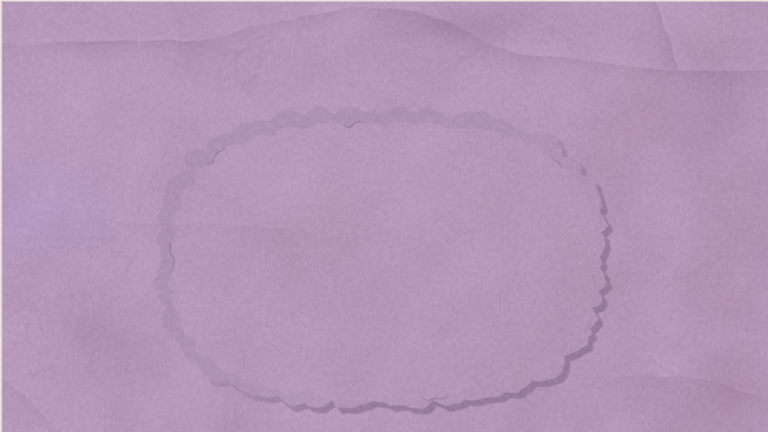
Reproduce this background procedurally as a Shadertoy shader.

```glsl
// Creased lilac paper with a torn, scalloped oval label and a soft lower-right shadow.

const vec3 LILAC = vec3(0.722, 0.608, 0.748);
const vec3 MAUVE = vec3(0.698, 0.572, 0.702);
const vec3 LABEL = vec3(0.710, 0.590, 0.722);
const vec3 RIM = vec3(0.672, 0.557, 0.685);
const vec3 SHADOW = vec3(0.560, 0.455, 0.590);
const vec3 CREAM = vec3(0.920, 0.890, 0.855);
const vec2 LABEL_CENTER = vec2(0.882, 0.403);

vec2 gradientAt(vec2 cell) {
    vec3 h = fract(cell.xyx * vec3(0.1031, 0.1030, 0.0973));
    h += dot(h, h.yzx + 33.33);
    return 2.0 * fract((h.xx + h.yz) * h.zy) - 1.0;
}

// Gradient noise, roughly -0.7 to 0.7
float noise(vec2 p) {
    vec2 i = floor(p), f = fract(p);
    vec2 u = f * f * f * (f * (f * 6.0 - 15.0) + 10.0);
    vec2 e = vec2(1.0, 0.0);
    float low = mix(dot(gradientAt(i), f), dot(gradientAt(i + e), f - e), u.x);
    float high = mix(dot(gradientAt(i + e.yx), f - e.yx), dot(gradientAt(i + 1.0), f - 1.0), u.x);
    return mix(low, high, u.y);
}

float fbm(vec2 p) {
    float sum = 0.0, gain = 0.5;
    for (int k = 0; k < 5; k++) {
        sum += gain * noise(p);
        p = mat2(1.6, 1.2, -1.2, 1.6) * p + 7.3;
        gain *= 0.5;
    }
    return sum;
}

float glow(vec2 p, vec2 center, vec2 size) {
    vec2 q = (p - center) / size;
    return exp(-dot(q, q));
}

// Soft shade on the negative side of a fold, faint light on the positive side
float fold(float d, float width, float px) {
    return exp(-abs(d) / width) * mix(-1.0, 0.45, smoothstep(-px, px, d));
}

// Radial distance to a superellipse whose edge is scalloped and torn
float scallopDistance(vec2 p, vec2 radius, float depth, float seed) {
    vec2 q = p / radius;
    float f = pow(dot(pow(abs(q) + 1e-4, vec2(2.75)), vec2(1.0)), 1.0 / 2.75);
    vec2 ring = normalize(q + 1e-5);
    float angle = atan(ring.y, ring.x);
    float wave = 1.0 - 2.0 * abs(sin(angle * 18.0 + 4.0 * noise(ring * 3.0 + seed)));
    float torn = noise(ring * 8.0 + seed) + 0.6 * noise(ring * 21.0 - seed);
    return length(p) * (1.0 - 1.0 / f) + depth * (0.5 * wave - 1.1 * torn);
}

// Height of the long fold across the top
float ridgeHeight(float x) {
    float h = 0.905 + 0.072 * smoothstep(0.35, 0.90, x);
    h -= 0.105 * smoothstep(0.93, 1.25, x) + 0.036 * smoothstep(1.2, 1.6, x);
    return h + 0.05 * fbm(vec2(x * 6.0, 2.4)) * smoothstep(1.4, 0.9, x);
}

// Broad stains and glows of the sheet
vec3 paper(vec2 p) {
    float warmth = 0.28 + 0.25 * p.x + 1.5 * fbm(p * 3.4 + 3.0);
    vec3 color = mix(LILAC, MAUVE, clamp(warmth, 0.0, 1.2));
    float light = 0.016 * glow(p, vec2(0.82, 0.58), vec2(0.35, 0.16));
    light += 0.022 * glow(p, vec2(1.64, 0.95), vec2(0.12, 0.08));
    light -= 0.030 * glow(p, vec2(0.21, 0.22), vec2(0.07, 0.08));
    light -= 0.028 * glow(p, vec2(1.65, 0.77), vec2(0.08, 0.13));
    light -= 0.018 * glow(p, vec2(1.62, 0.08), vec2(0.18, 0.07));
    color += light + 0.045 * fbm(p * 8.0);
    return color + vec3(-0.008, -0.003, 0.012) * glow(p, vec2(0.06, 0.50), vec2(0.2, 0.1));
}

float creases(vec2 p, float px) {
    float wobble = 0.05 * fbm(p * 6.0);
    float ridge = p.y - ridgeHeight(p.x);
    float shade = 0.045 * fold(ridge, 0.022, px) * (0.8 + noise(p * 7.0));
    shade -= 0.035 * glow(p, vec2(1.06, 0.935), vec2(0.14, 0.035));
    // Short upright fold at the upper right
    float upright = p.x - 1.517 - 0.25 * (1.0 - p.y) + wobble;
    shade += 0.045 * fold(upright, 0.018, px) * smoothstep(-0.005, 0.01, ridge);
    // Faint folds at mid left and both lower corners
    float middle = p.y - 0.485 + 0.06 * (p.x - 0.4) + wobble;
    shade += 0.025 * fold(middle, 0.022, px) * glow(p, vec2(0.55, 0.48), vec2(0.30, 0.2));
    float left = p.y - 0.13 + 0.95 * p.x + wobble;
    shade += 0.025 * fold(left, 0.03, px) * smoothstep(0.2, 0.05, p.x);
    float right = p.y - 0.135 + 0.8 * (p.x - 1.5) * (p.x - 1.5) + wobble;
    shade += 0.018 * fold(right, 0.035, px) * smoothstep(1.3, 1.5, p.x);
    // Sparse hairline cracks
    float crack = 1.0 - smoothstep(0.0, 0.025, abs(fbm(p * 9.0 + 5.0)));
    return shade - 0.022 * crack * smoothstep(0.05, 0.35, noise(p * 6.0 + 9.0));
}

void mainImage(out vec4 fragColor, in vec2 fragCoord) {
    float px = 1.0 / iResolution.y;
    vec2 p = fragCoord * px;
    vec3 sheet = paper(p) + creases(p, px);
    // Label layers: dropped shadow, scalloped rim, inner face
    vec2 q = p - LABEL_CENTER, radius = vec2(0.515, 0.342);
    float drop = scallopDistance(q - vec2(0.011, -0.012), radius, 0.016, 4.0);
    float rim = scallopDistance(q, radius, 0.016, 4.0);
    float face = scallopDistance(q - vec2(0.006, -0.007), radius - 0.026, 0.012, 11.0);
    float lowerRight = smoothstep(-0.25, 0.35, dot(q, vec2(0.75, -0.9)));
    float dropCover = 1.0 - smoothstep(-px, 0.005, drop);
    vec3 color = mix(sheet, SHADOW, (0.12 + 0.65 * lowerRight) * dropCover);
    vec3 rimColor = mix(RIM, LABEL, 0.55 * lowerRight) + 0.5 * (sheet - MAUVE);
    color = mix(color, rimColor, 1.0 - smoothstep(-0.003, px, rim));
    color = mix(color, mix(sheet, LABEL, 0.35), 1.0 - smoothstep(-0.003, 0.003, face));
    // Broken dark slits where the inner face lifts
    float slit = (1.0 - smoothstep(0.0, 0.004, abs(face))) * smoothstep(0.18, 0.32, noise(q * 11.0));
    color = mix(color, SHADOW, 0.6 * slit);
    // Paper fibres, then the cream backing along the top and left edges
    color += 0.032 * noise(p * vec2(150.0, 125.0)) + 0.024 * noise(p * 70.0);
    float border = min(p.x - 0.0045, 0.9965 - p.y);
    color = mix(CREAM, color, smoothstep(-px, px, border));
    fragColor = vec4(clamp(color, 0.0, 1.0), 1.0);
}
```
